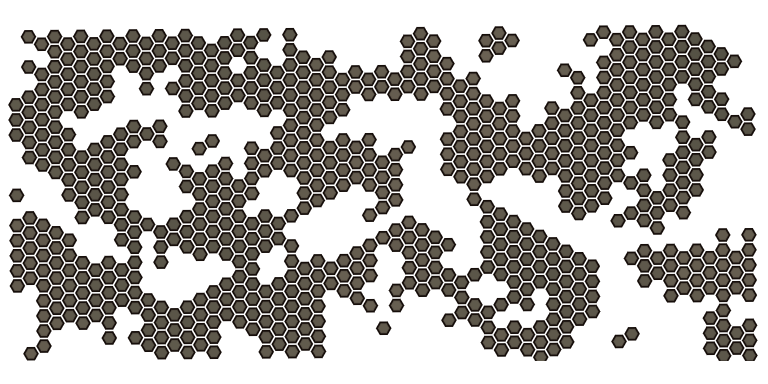
Reproduce this pattern procedurally as a Shadertoy shader.

```glsl
// Broken honeycomb: flat-top hexagons with dark rims on white, thinned into ragged clumps.
// A slightly turned hexagonal lattice gives each cell an id; smooth noise at that id
// decides whether the cell exists and how warm or dark its fill is.

float hash(vec2 p) {
    return fract(sin(dot(p, vec2(127.1, 311.7))) * 43758.5453);
}

float valueNoise(vec2 p) {
    vec2 i = floor(p), f = fract(p);
    f = f * f * (3.0 - 2.0 * f);
    return mix(mix(hash(i), hash(i + vec2(1, 0)), f.x),
               mix(hash(i + vec2(0, 1)), hash(i + vec2(1, 1)), f.x), f.y);
}

// Distance from the cell centre, 0.5 on the cell border.
float hexRadius(vec2 p) {
    p = abs(p);
    return max(p.y, dot(p, vec2(0.866, 0.5)));
}

// Offset from the nearest centre of two interleaved rectangular grids.
vec2 hexLocal(vec2 p) {
    vec2 period = vec2(1.7320508, 1.0);
    vec2 a = mod(p + 0.5 * period, period) - 0.5 * period;
    vec2 b = mod(p, period) - 0.5 * period;
    return dot(a, a) < dot(b, b) ? a : b;
}

// Clumps from smooth noise, frayed by randomness per cell.
bool cellExists(vec2 id, vec2 centre, float aspect) {
    bool inside = centre.x > 0.015 && centre.x < aspect - 0.03
               && centre.y > 0.06 && centre.y < 0.918;
    float density = valueNoise(id * vec2(0.866, 0.5) * 0.4 + 17.3)
                  + 0.36 * (hash(id + 5.7) - 0.5);
    float threshold = centre.y < 0.078 ? 0.8 : 0.465;
    return inside && density > threshold;
}

void mainImage(out vec4 fragColor, in vec2 fragCoord) {
    float pitch = 0.0393;
    vec2 p = fragCoord / iResolution.y;
    float aspect = iResolution.x / iResolution.y;

    // Lattice, turned by a fraction of a degree
    float c = cos(0.008), s = sin(0.008);
    mat2 turn = mat2(c, s, -s, c);
    vec2 q = transpose(turn) * (p - vec2(0.3464, 0.9063)) / pitch;
    vec2 local = hexLocal(q);
    vec2 id = round((q - local) * vec2(1.1547005, 2.0));
    vec2 centre = p - turn * local * pitch;

    vec3 color = vec3(1.0);
    if (cellExists(id, centre, aspect)) {
        float pixel = 1.0 / (iResolution.y * pitch);
        float r = hexRadius(local);

        // Fill: regional tint, small change per cell, shaded towards the rim
        float region = valueNoise(id * vec2(0.866, 0.5) * 0.13 + 41.0);
        vec3 fill = mix(vec3(0.33, 0.32, 0.27), vec3(0.41, 0.375, 0.32), region);
        fill *= 0.97 + 0.06 * hash(id + 2.3);
        fill = mix(fill, vec3(0.25, 0.22, 0.20), 0.5 * smoothstep(0.22, 0.36, r));

        // Rim, white gap and the straight lower trim
        vec3 rim = vec3(0.085, 0.055, 0.04);
        vec3 tile = mix(rim, fill, clamp(0.5 + (0.335 - r) / pixel, 0.0, 1.0));
        float cover = clamp(0.5 + (0.448 - r) / pixel, 0.0, 1.0);
        cover *= clamp(0.5 + (p.y - 0.06) * iResolution.y, 0.0, 1.0);
        color = mix(color, tile, cover);
    }
    fragColor = vec4(color, 1.0);
}
```
